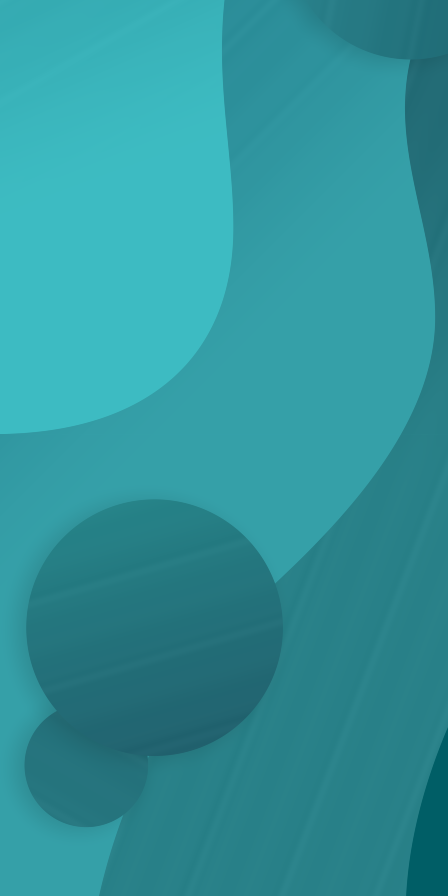
A Shadertoy shader for this background:

```glsl
// Layered teal paper shapes: flowing waves, soft-shadowed discs and faint streaks.
// Wave edges are cubic Bezier curves, solved by bisection on height; each layer
// is a linear gradient blended over the one below with a smoothed edge.

#define CANVAS vec2(384.0, 768.0) // design units, y runs down from the top
#define SHADOW_OFFSET vec2(-7.0, 2.0)
#define SHADOW_BLUR 17.0
#define SHADOW_STRENGTH 0.13
#define STREAK_SPACING 75.0
#define STREAK_STRENGTH 0.012

// Signed distance to a curve that descends from a to d; positive on its right
float curveSide(vec2 p, vec2 a, vec2 b, vec2 c, vec2 d) {
    vec2 k1 = 3.0 * (b - a);
    vec2 k2 = 3.0 * (a - 2.0 * b + c);
    vec2 k3 = d - a + 3.0 * (b - c);
    float lo = 0.0, hi = 1.0;
    for (int i = 0; i < 16; i++) {
        float mid = 0.5 * (lo + hi);
        float y = a.y + mid * (k1.y + mid * (k2.y + mid * k3.y));
        if (y < p.y) lo = mid; else hi = mid;
    }
    float t = 0.5 * (lo + hi);
    vec2 onCurve = a + t * (k1 + t * (k2 + t * k3));
    vec2 tangent = normalize(k1 + t * (2.0 * k2 + 3.0 * t * k3));
    return dot(p - onCurve, vec2(tangent.y, -tangent.x));
}

float lightWave(vec2 p) {
    vec2 joint = vec2(200.0, 195.0);
    if (p.y < joint.y)
        return curveSide(p, vec2(193.0, -5.0), vec2(184.0, 70.0), vec2(200.0, 130.0), joint);
    return curveSide(p, joint, vec2(200.0, 308.0), vec2(124.0, 372.0), vec2(-5.0, 372.0));
}

float middleWave(vec2 p) {
    vec2 bulge = vec2(373.0, 272.0), waist = vec2(237.0, 499.0);
    if (p.y < bulge.y)
        return curveSide(p, vec2(362.0, 20.0), vec2(323.0, 110.0), vec2(373.0, 185.0), bulge);
    if (p.y < waist.y)
        return curveSide(p, bulge, vec2(373.0, 360.0), vec2(300.0, 440.0), waist);
    return curveSide(p, waist, vec2(170.0, 562.0), vec2(108.0, 660.0), vec2(84.0, 772.0));
}

float cornerWave(vec2 p) {
    return curveSide(p, vec2(388.0, 614.0), vec2(362.0, 672.0), vec2(350.0, 725.0), vec2(348.0, 770.0));
}

// Narrow light and dark bands, repeated along one axis
float streaks(float along) {
    float phase = 6.2832 * along / STREAK_SPACING;
    float band = pow(0.5 + 0.5 * cos(phase), 12.0);
    return STREAK_STRENGTH * (band * sin(phase * 5.0 + 0.8) + 0.25 * sin(phase * 2.3));
}

float coverage(float dist, float pixel) {
    return 1.0 - smoothstep(-0.6 * pixel, 0.6 * pixel, dist);
}

// Disc with a blurred shadow and a gradient along the given axis
vec3 addDisc(vec3 base, vec2 p, vec2 center, float radius, vec2 axis,
             vec3 near, vec3 far, float pixel) {
    vec2 q = p - center;
    float shadowDist = length(q - SHADOW_OFFSET) - radius;
    float shadow = 1.0 - smoothstep(-SHADOW_BLUR, SHADOW_BLUR, shadowDist);
    base *= 1.0 - SHADOW_STRENGTH * shadow;
    float ramp = clamp(0.5 + 0.5 * dot(q, axis) / radius, 0.0, 1.0);
    vec3 fill = mix(near, far, ramp) + streaks(dot(p, axis) + 22.0);
    return mix(base, fill, coverage(length(q) - radius, pixel));
}

void mainImage(out vec4 fragColor, in vec2 fragCoord) {
    vec2 uv = fragCoord / iResolution.xy;
    vec2 p = vec2(uv.x, 1.0 - uv.y) * CANVAS;
    float pixel = CANVAS.y / iResolution.y;

    // Deep right-hand layer
    vec3 color = mix(vec3(0.135, 0.42, 0.46), vec3(0.16, 0.505, 0.535),
                     smoothstep(60.0, 420.0, p.y));
    color += streaks(dot(p, vec2(0.93, 0.36)) + 25.0);
    color = mix(color, vec3(0.0, 0.37, 0.40), coverage(-cornerWave(p), pixel));

    // Middle wave, brightening toward the lower right
    float ramp = smoothstep(220.0, 530.0, p.x + p.y);
    vec3 middle = mix(vec3(0.17, 0.555, 0.60), vec3(0.208, 0.627, 0.66), ramp);
    middle += (1.0 - ramp) * streaks(dot(p, vec2(0.707)) - 15.0);
    color = mix(color, middle, coverage(middleWave(p), pixel));

    // Light wave
    ramp = smoothstep(-40.0, 190.0, dot(p, vec2(0.35, 0.94)));
    vec3 light = mix(vec3(0.205, 0.66, 0.69), vec3(0.24, 0.735, 0.76), ramp);
    light += (1.0 - ramp) * streaks(dot(p, vec2(0.5, 0.866)));
    color = mix(color, light, coverage(lightWave(p), pixel));

    // Discs: top edge, small, then large
    color = addDisc(color, p, vec2(352.0, -54.0), 105.0, vec2(0.98, 0.2),
                    vec3(0.17, 0.52, 0.56), vec3(0.11, 0.39, 0.43), pixel);
    color = addDisc(color, p, vec2(74.0, 656.0), 53.0, vec2(-0.5, 0.866),
                    vec3(0.14, 0.435, 0.475), vec3(0.15, 0.465, 0.50), pixel);
    color = addDisc(color, p, vec2(132.5, 538.0), 110.0, vec2(0.28, 0.96),
                    vec3(0.15, 0.515, 0.535), vec3(0.13, 0.38, 0.43), pixel);

    fragColor = vec4(clamp(color, 0.0, 1.0), 1.0);
}
```
